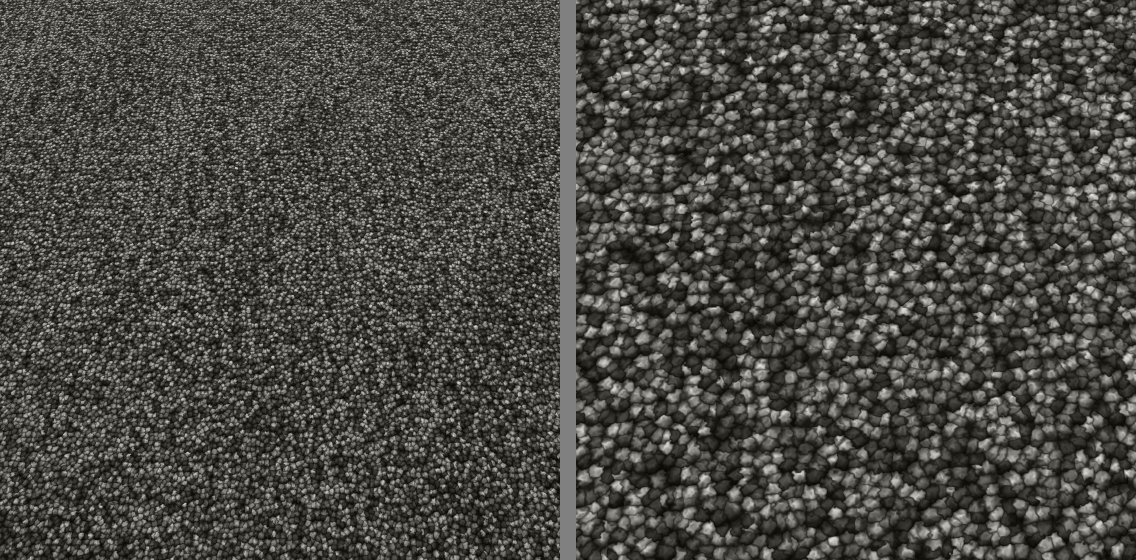
Left: the whole. Right: its middle third, enlarged.
A WebGL 2 fragment shader for this texture:

```glsl
#version 300 es
precision highp float;
// Dense cut-pile carpet of mottled grey tufts, receding towards the top.

uniform vec2 u_resolution;
out vec4 fragColor;

const float HORIZON = 2.0;                      // height of the vanishing line
const vec2 TUFT_DENSITY = vec2(212.0, 365.0);   // across and into the depth
const int SAMPLES = 3;                          // per pixel and axis

float hash(vec2 p) {
    return fract(sin(dot(p, vec2(127.1, 311.7))) * 43758.545);
}

vec2 hash2(vec2 p) {
    return vec2(hash(p), hash(p + vec2(37.3, 91.7)));
}

float valueNoise(vec2 p) {
    vec2 cell = floor(p);
    vec2 f = fract(p);
    f = f * f * (3.0 - 2.0 * f);
    float low = mix(hash(cell), hash(cell + vec2(1.0, 0.0)), f.x);
    float high = mix(hash(cell + vec2(0.0, 1.0)), hash(cell + vec2(1.0, 1.0)), f.x);
    return mix(low, high, f.y);
}

// Perspective mapping from the canvas to the floor, in tufts.
vec2 floorPosition(vec2 uv) {
    return TUFT_DENSITY * vec2(uv.x - 0.5, 1.0) / (HORIZON - uv.y);
}

// Ragged displacement that frays the tuft outlines.
vec2 fray(vec2 p) {
    return vec2(valueNoise(p), valueNoise(p + 43.0)) - 0.5;
}

// Nearest tuft: its cell, the offset from its centre and the gap distance.
void findTuft(vec2 p, out vec2 tuft, out vec2 offset, out float gap) {
    vec2 base = floor(p);
    float nearest = 9.0;
    float second = 9.0;
    for (int j = -1; j <= 1; j++) {
        for (int i = -1; i <= 1; i++) {
            vec2 cell = base + vec2(i, j);
            vec2 d = p - cell - hash2(cell);
            float dist = length(d) + 0.2 * hash(cell + 71.9);
            if (dist < nearest) {
                second = nearest;
                nearest = dist;
                tuft = cell;
                offset = d;
            } else {
                second = min(second, dist);
            }
        }
    }
    gap = second - nearest;
}

// Yarn tone of one tuft, with a slight grouping into patches.
float yarnTone(vec2 tuft) {
    float patches = valueNoise(tuft * vec2(0.13, 0.16) + 17.0) - 0.5;
    float pick = hash(tuft + 5.3) + 0.16 * patches;
    return mix(0.21, 0.67, smoothstep(0.04, 1.0, pick));
}

float carpet(vec2 uv) {
    vec2 p = floorPosition(uv);
    p += 0.3 * fray(p * 1.7) + 0.28 * fray(p * 4.1 + 9.0);
    vec2 tuft;
    vec2 offset;
    float gap;
    findTuft(p, tuft, offset, gap);

    // Soft round tips lit from above, sinking into shade at their sides
    float dome = 1.0 - 0.62 * smoothstep(0.15, 0.8, length(offset));
    float crevice = mix(0.62, 1.0, smoothstep(0.0, 0.35, gap));
    float light = 1.0 + 0.55 * clamp(offset.y - 0.3 * offset.x, -0.7, 0.7);
    float fibres = 0.75 + 0.5 * valueNoise(p * vec2(5.0, 3.5));
    return yarnTone(tuft) * dome * crevice * light * fibres;
}

void main() {
    float pixel = 1.0 / u_resolution.y;
    vec2 corner = (gl_FragCoord.xy - 0.5) * pixel;

    // Supersampled pile
    float shade = 0.0;
    for (int j = 0; j < SAMPLES; j++) {
        for (int i = 0; i < SAMPLES; i++) {
            vec2 jitter = (vec2(i, j) + 0.5) / float(SAMPLES);
            shade += carpet(corner + jitter * pixel);
        }
    }
    shade /= float(SAMPLES * SAMPLES);

    // Brighter, softer distance
    float depth = clamp(corner.y, 0.0, 1.0);
    shade *= mix(0.92, 1.13, depth);
    shade = mix(shade, 0.31, 0.1 * depth * depth);

    // Warm grey tint
    vec3 color = vec3(shade) + vec3(0.006, 0.0, -0.022);
    fragColor = vec4(clamp(color, 0.0, 1.0), 1.0);
}
```
